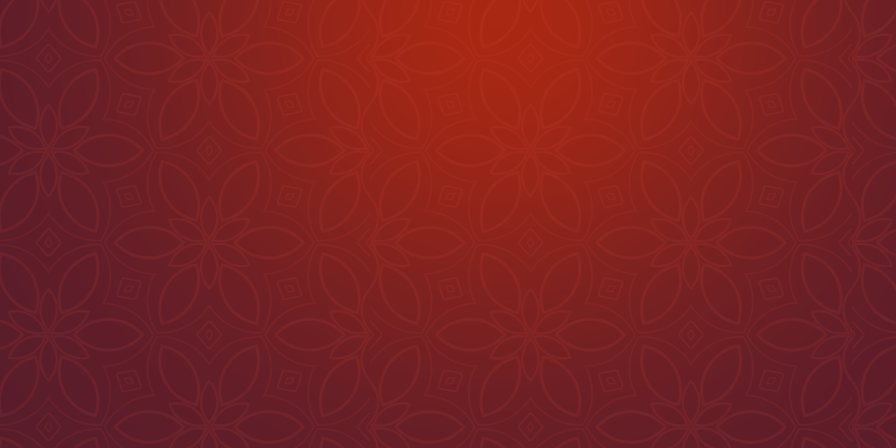
Give the GLSL for this pattern, as a Shadertoy shader.

```glsl
#define CORE_COLOR vec3(0.66, 0.155, 0.075)
#define EDGE_COLOR vec3(0.34, 0.11, 0.17)
#define LINE_COLOR vec3(0.86, 0.30, 0.24)
#define LINE_OPACITY 0.115
#define GLOW_CENTER vec2(1.12, 0.97)
#define GLOW_RADIUS 0.76
#define TILE_ORIGIN vec2(0.8255, 0.870)
#define COLUMN_STEP 0.3585
#define FLOWER_STEP 0.4115
#define BOLD 0.0080
#define FINE 0.0050

const float ROOT3 = 1.7320508;

// Offset from the nearest point of a hexagonal lattice with unit spacing
vec2 hexCell(vec2 p) {
    vec2 period = vec2(ROOT3, 1.0);
    vec2 a = p - period * round(p / period);
    vec2 shifted = p - 0.5 * period;
    vec2 b = shifted - period * round(shifted / period);
    return dot(a, a) < dot(b, b) ? a : b;
}

// Fold the six-petal symmetry into one wedge of 0 to 30 degrees
vec2 foldWedge(vec2 p) {
    p = abs(p);
    vec2 mirror = vec2(-0.5, 0.5 * ROOT3);
    return abs(p - 2.0 * max(dot(p, mirror), 0.0) * mirror);
}

// Pointed petal lying along x: half length and half width
float petal(vec2 p, float halfLength, float halfWidth) {
    float radius = (halfLength * halfLength + halfWidth * halfWidth) / (2.0 * halfWidth);
    return length(abs(p) + vec2(0.0, radius - halfWidth)) - radius;
}

float roundDiamond(vec2 p, vec2 size, float rounding) {
    p = abs(p);
    vec2 inner = size - rounding;
    vec2 edge = vec2(-inner.x, inner.y);
    float t = clamp(dot(p - vec2(inner.x, 0.0), edge) / dot(edge, edge), 0.0, 1.0);
    float side = sign(p.x / inner.x + p.y / inner.y - 1.0);
    return side * length(p - vec2(inner.x, 0.0) - t * edge) - rounding;
}

float stroke(float d, float halfWidth, float pixel) {
    return smoothstep(pixel, -pixel, abs(d) - halfWidth);
}

float ornament(vec2 p, float pixel) {
    vec2 w = foldWedge(hexCell(p));

    // Axes toward the neighbouring flower
    vec2 along = vec2(0.5 * ROOT3, 0.5);
    vec2 n = vec2(dot(w, along), dot(w, vec2(-along.y, along.x)));
    vec2 gem = n - vec2(0.5, 0.0);

    // Flower: broad petals, slim petals and eye
    float ink = stroke(petal(w - vec2(0.323, 0.0), 0.184, 0.083), BOLD, pixel);
    ink = max(ink, stroke(petal(n - vec2(0.135, 0.0), 0.112, 0.044), BOLD * 0.8, pixel));
    ink = max(ink, stroke(length(w) - 0.018, FINE, pixel));

    // Arched frame and nested diamonds between flowers
    ink = max(ink, 0.8 * stroke(length(w - vec2(0.285, -0.142)) - 0.313, FINE, pixel));
    ink = max(ink, stroke(roundDiamond(gem, vec2(0.072, 0.064), 0.012), FINE, pixel));
    return max(ink, stroke(roundDiamond(gem, vec2(0.026, 0.017), 0.004), FINE * 0.8, pixel));
}

void mainImage(out vec4 fragColor, in vec2 fragCoord) {
    vec2 uv = fragCoord / iResolution.y;

    // Warm glow fading into plum
    vec2 glow = (uv - GLOW_CENTER) / GLOW_RADIUS;
    vec3 color = mix(EDGE_COLOR, CORE_COLOR, exp(-dot(glow, glow)));

    // Three-column tiles: the half-step stagger breaks at each seam
    vec2 p = uv - TILE_ORIGIN;
    p.x = mod(p.x, 3.0 * COLUMN_STEP);
    p *= vec2(0.5 * ROOT3 / COLUMN_STEP, 1.0 / FLOWER_STEP);

    float pixel = 0.75 / (iResolution.y * FLOWER_STEP);
    color = mix(color, LINE_COLOR, LINE_OPACITY * ornament(p, pixel));
    fragColor = vec4(color, 1.0);
}
```
